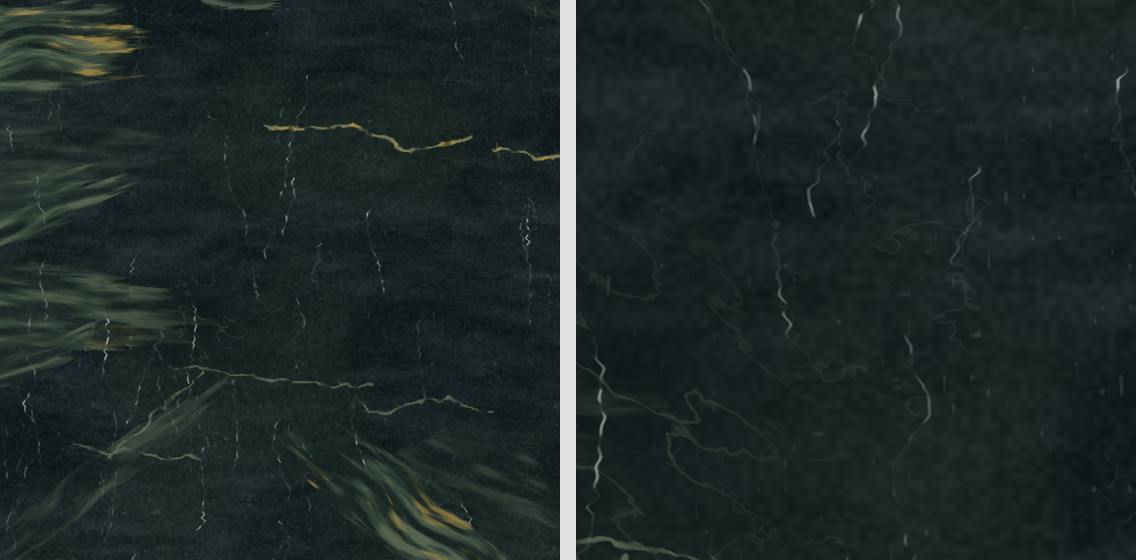
Left: the whole. Right: its middle third, enlarged.
This texture is drawn by a Shadertoy shader. Its source:

```glsl
const vec3 BLACK_GREEN = vec3(0.066, 0.102, 0.108);
const vec3 SLATE = vec3(0.135, 0.180, 0.190);
const vec3 DEEP_MOSS = vec3(0.120, 0.172, 0.145);
const vec3 MOSS = vec3(0.220, 0.285, 0.235);
const vec3 PALE_MOSS = vec3(0.40, 0.45, 0.35);
const vec3 GOLD = vec3(0.66, 0.55, 0.27);
const vec3 CALCITE = vec3(0.64, 0.69, 0.66);
const float CRACK_WIDTH = 0.0010;
const float VEIN_WIDTH = 0.0034;
const float GRAIN = 0.046;
const int CRACKS = 60;
const int PATCHES = 10;
const int VEINS = 12;
const int GOLD_VEINS = 5;

// Patch centre and half size
const vec4 PATCH_BOX[PATCHES] = vec4[](
    vec4(0.06, 0.91, 0.22, 0.085), vec4(0.00, 0.61, 0.23, 0.058),
    vec4(0.08, 0.45, 0.29, 0.080), vec4(0.00, 0.35, 0.18, 0.042),
    vec4(0.74, 0.06, 0.27, 0.080), vec4(0.17, 0.14, 0.28, 0.038),
    vec4(0.97, 0.99, 0.13, 0.018), vec4(0.43, 1.00, 0.08, 0.020),
    vec4(0.05, 0.73, 0.26, 0.090), vec4(0.86, 0.13, 0.15, 0.080));
// Patch angle, share of gold, strength
const vec3 PATCH_STYLE[PATCHES] = vec3[](
    vec3(0.06, 0.9, 0.95), vec3(0.33, 0.0, 0.90),
    vec3(-0.04, 0.3, 0.75), vec3(0.33, 0.0, 0.80),
    vec3(-0.65, 0.7, 0.95), vec3(0.65, 0.0, 0.50),
    vec3(-0.45, 0.2, 0.90), vec3(0.0, 0.1, 0.80),
    vec3(0.05, 0.0, 0.35), vec3(-0.40, 0.0, 0.35));
// Vein segments, the gold ones first
const vec4 VEIN[VEINS] = vec4[](
    vec4(0.47, 0.775, 0.63, 0.775), vec4(0.63, 0.775, 0.71, 0.738),
    vec4(0.71, 0.738, 0.77, 0.737), vec4(0.77, 0.737, 0.84, 0.760),
    vec4(0.88, 0.733, 1.03, 0.716), vec4(0.30, 0.345, 0.42, 0.328),
    vec4(0.42, 0.328, 0.66, 0.315), vec4(0.63, 0.300, 0.66, 0.265),
    vec4(0.66, 0.265, 0.80, 0.285), vec4(0.80, 0.285, 0.88, 0.260),
    vec4(0.13, 0.205, 0.36, 0.180), vec4(0.20, 0.190, 0.36, 0.330));

float hash(vec2 p) {
    vec3 q = fract(p.xyx * 0.1031);
    q += dot(q, q.yzx + 33.33);
    return fract((q.x + q.y) * q.z);
}

float noise(vec2 p) {
    vec2 i = floor(p), f = fract(p);
    f = f * f * (3.0 - 2.0 * f);
    return mix(mix(hash(i), hash(i + vec2(1, 0)), f.x),
               mix(hash(i + vec2(0, 1)), hash(i + vec2(1, 1)), f.x), f.y);
}

float fbm(vec2 p) {
    float sum = 0.0, amp = 0.52;
    for (int i = 0; i < 5; i++) {
        sum += amp * noise(p);
        p = p * 2.03 + 17.3;
        amp *= 0.5;
    }
    return sum;
}

float segmentDistance(vec2 p, vec2 a, vec2 b) {
    vec2 d = b - a;
    return length(p - a - d * clamp(dot(p - a, d) / dot(d, d), 0.0, 1.0));
}

// Dark ground: clouds, flat streaks, hairlines, grain and specks
vec3 ground(vec2 p) {
    float cloud = fbm(p * vec2(3.0, 5.0) + 4.0);
    float streak = fbm(vec2(p.x * 13.0, p.y * 46.0 + 5.0 * cloud));
    float tone = 0.40 + 1.4 * (cloud - 0.5) + 1.4 * (streak - 0.5);
    vec3 col = mix(BLACK_GREEN, SLATE, clamp(tone, 0.0, 1.0));
    col = mix(col, DEEP_MOSS, 0.5 * smoothstep(0.5, 0.7, fbm(p * 4.0 + 31.0)));
    float hair = abs(fbm(p * vec2(15.0, 24.0) + 70.0) - 0.5);
    col += 0.05 * (1.0 - smoothstep(0.0, 0.014, hair)) * smoothstep(0.4, 0.7, noise(p * 21.0));
    float speck = smoothstep(0.90, 1.0, noise(p * vec2(190.0, 120.0) + 9.0));
    return col + GRAIN * (noise(p * 230.0) - 0.5) + 0.12 * speck * noise(p * 8.0);
}

// Feathered mineral patch with streaks along its length
vec3 addPatch(vec3 col, vec2 p, vec4 box, vec3 style, float seed) {
    float c = cos(style.x), s = sin(style.x);
    vec2 q = mat2(c, -s, s, c) * (p - box.xy);
    vec2 e = q / box.zw;
    float ragged = fbm(vec2(e.x * 3.0, e.y * 6.0) + seed * 7.0) - 0.5;
    float mask = 1.0 - smoothstep(0.78, 1.0, length(e) + 0.9 * ragged);
    float bend = 2.0 * noise(q * 9.0 + seed);
    float streak = fbm(vec2(q.x * 11.0 + seed * 9.0, q.y * 66.0 + bend));
    float gilt = fbm(vec2(q.x * 9.0 - seed * 5.0, q.y * 52.0 + bend + 60.0));
    vec3 tint = mix(DEEP_MOSS, MOSS, smoothstep(0.36, 0.62, streak));
    tint = mix(tint, PALE_MOSS, 0.7 * smoothstep(0.58, 0.74, streak));
    tint = mix(tint, GOLD, style.y * smoothstep(0.60, 0.74, gilt));
    return mix(col, tint, mask * style.z * (0.3 + 0.7 * smoothstep(0.32, 0.55, streak)));
}

// Dotted, jagged, mostly upright crack
float crack(vec2 p, float id, float px) {
    vec2 top = vec2(hash(vec2(id, 1.7)), 1.1 * hash(vec2(id, 5.3)));
    float span = mix(0.05, 0.25, hash(vec2(id, 9.1)));
    float t = top.y - p.y;
    float lean = 0.7 * (hash(vec2(id, 13.9)) - 0.5);
    float x = top.x + lean * t + 0.035 * (noise(vec2(t * 22.0, id)) - 0.5)
            + 0.009 * (noise(vec2(t * 170.0, id + 50.0)) - 0.5);
    float dash = smoothstep(0.40, 0.72, noise(vec2(t * 150.0, id * 3.0)))
               * smoothstep(0.20, 0.60, noise(vec2(t * 32.0, id * 5.0)));
    float ends = smoothstep(0.0, 0.01, t) * smoothstep(0.0, 0.02, span - t);
    float line = 1.0 - smoothstep(0.3 * CRACK_WIDTH, CRACK_WIDTH + px, abs(p.x - x));
    float power = hash(vec2(id, 21.4));
    return line * ends * (0.1 + 0.9 * dash) * mix(0.25, 1.0, power * power);
}

void mainImage(out vec4 fragColor, in vec2 fragCoord) {
    vec2 p = fragCoord / iResolution.y;
    float px = 1.0 / iResolution.y;
    vec3 col = ground(p);

    for (int i = 0; i < PATCHES; i++)
        col = addPatch(col, p, PATCH_BOX[i], PATCH_STYLE[i], float(i) + 1.0);

    // Tangle of dark and mossy threads
    vec2 k = p - vec2(0.36, 0.42);
    float thread = abs(fbm(vec2(k.x - 0.6 * k.y, k.y + 0.6 * k.x) * vec2(14.0, 34.0)) - 0.5);
    float knot = exp(-dot(k, k) * 110.0);
    col = mix(col, BLACK_GREEN * 0.7, 0.5 * knot);
    col = mix(col, MOSS, 0.7 * knot * (1.0 - smoothstep(0.0, 0.04, thread)));

    // Ragged veins that fade in and out
    vec2 w = p + 0.030 * (vec2(fbm(p * 26.0), fbm(p * 26.0 + 40.0)) - 0.5);
    for (int i = 0; i < VEINS; i++) {
        bool gilded = i < GOLD_VEINS;
        float body = fbm(p * 45.0 + float(i));
        float width = VEIN_WIDTH * (gilded ? 1.0 : 0.7) * (0.1 + 1.6 * body);
        float d = segmentDistance(w, VEIN[i].xy, VEIN[i].zw);
        float line = 1.0 - smoothstep(0.3 * width, width + px, d);
        float fade = smoothstep(0.22, 0.60, fbm(p * 60.0 + 8.0));
        vec3 tint = gilded ? mix(PALE_MOSS, GOLD, smoothstep(0.3, 0.7, body)) : PALE_MOSS;
        col = mix(col, tint, line * fade * (gilded ? 1.0 : 0.75));
    }

    float cracks = 0.0;
    for (int i = 0; i < CRACKS; i++) cracks = max(cracks, crack(p, float(i) + 0.5, px));
    fragColor = vec4(mix(col, CALCITE, cracks), 1.0);
}
```
